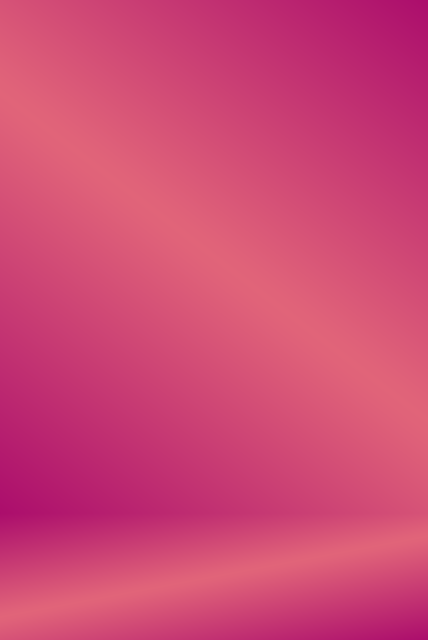
Write a Shadertoy shader that draws this background.

```glsl
// Empty studio backdrop: a diagonal rose band on a magenta wall, mirrored in a shallow floor.

// Brightness falloff away from the diagonal band; both axes run 0 to 1.
float bandDistance(vec2 p) {
    float d = 2.0 * dot(p - 0.5, vec2(0.39, 0.61));
    return sqrt(d * d + 0.0012);   // rounded crest
}

void mainImage(out vec4 fragColor, in vec2 fragCoord) {
    vec2 uv = fragCoord / iResolution.xy;
    float horizon = 0.198;

    // Height above the horizon on the wall, depth below it on the floor
    float rise = uv.y - horizon;
    float span = rise > 0.0 ? 1.0 - horizon : horizon;
    float d = bandDistance(vec2(uv.x, abs(rise) / span));

    // Rose crest fading to magenta corners
    vec3 rose = vec3(0.888, 0.403, 0.478);
    vec3 magenta = vec3(0.672, 0.052, 0.424);
    vec3 color = mix(rose, magenta, min(d, 1.0));

    fragColor = vec4(color, 1.0);
}
```
